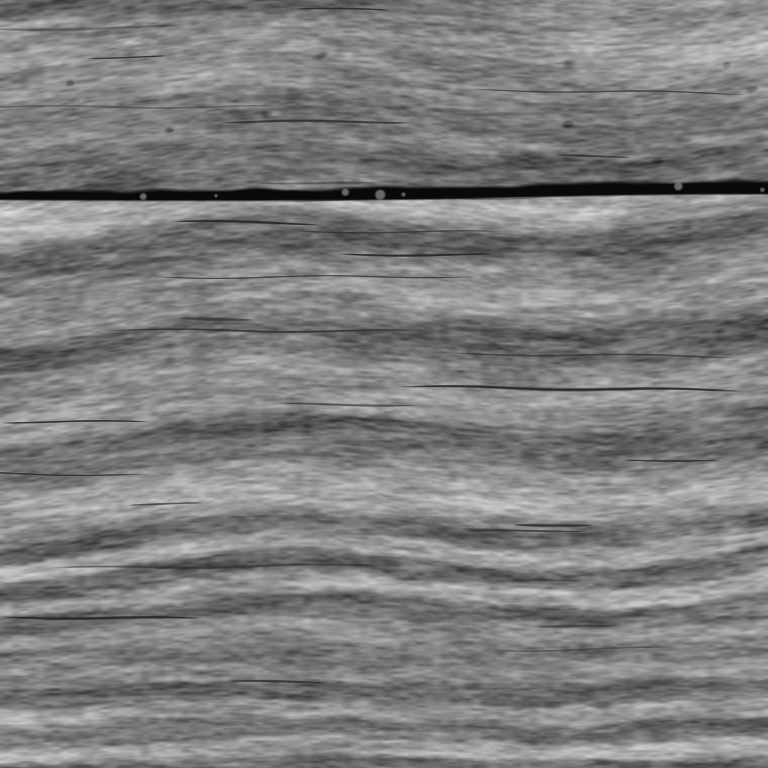
A Shadertoy shader for this texture:

```glsl
// Two weathered grey planks split by a dark seam: the lower one shows wavy growth rings,
// the upper one is plainer. Rings are a folded, bent height; fibres are stretched noise
// and cellular pores; cracks, knots and seam crumbs are scattered by hashed loops.

const float BASE_TONE   = 0.452;
const float RING_LIGHT  = 0.165;
const float RING_DARK   = 0.075;
const float FIBRE_GAIN  = 0.34;
const float PORE_GAIN   = 0.05;
const float SEAM_HEIGHT = 0.747;
const float SEAM_HALF   = 0.0075;
const float SEAM_TONE   = 0.035;
const float CRACK_TONE  = 0.15;
const int   CRACKS = 30;
const int   KNOTS  = 9;
const int   CRUMBS = 7;

float hash(vec2 p) {
    vec3 q = fract(vec3(p.xyx) * 0.1031);
    q += dot(q, q.yzx + 33.33);
    return fract((q.x + q.y) * q.z);
}

float valueNoise(vec2 p) {
    vec2 cell = floor(p), f = fract(p);
    f = f * f * (3.0 - 2.0 * f);
    float low  = mix(hash(cell), hash(cell + vec2(1, 0)), f.x);
    float high = mix(hash(cell + vec2(0, 1)), hash(cell + vec2(1, 1)), f.x);
    return mix(low, high, f.y);
}

// Distance to the nearest jittered cell point
float cellular(vec2 p) {
    vec2 cell = floor(p);
    float nearest = 4.0;
    for (int y = -1; y <= 1; y++)
    for (int x = -1; x <= 1; x++) {
        vec2 c = cell + vec2(x, y);
        nearest = min(nearest, distance(p, c + vec2(hash(c), hash(c + 71.7))));
    }
    return nearest;
}

// How far the grain is lifted across the plank; calmer near the bottom
float grainLift(vec2 p) {
    float wave = 0.04 * p.x + 0.02 * sin(7.2 * p.x - 0.9);
    return wave * mix(0.2, 1.0, smoothstep(0.1, 0.35, p.y));
}

// Layered streaks along the grain, centred on zero
float fibres(vec2 p) {
    float sum = 0.35 * valueNoise(p * vec2(3, 45)) + 0.50 * valueNoise(p * vec2(13, 125) + 17.0);
    sum += 0.40 * valueNoise(p * vec2(42, 215) + 41.0) + 0.35 * valueNoise(p * vec2(95, 300) + 83.0);
    float pore = 1.0 - smoothstep(0.1, 0.45, cellular(p * vec2(26, 150)));
    return FIBRE_GAIN * (sum - 0.8) - PORE_GAIN * (pore - 0.35);
}

float lowerPlank(vec2 p) {
    float v = p.y - grainLift(p) + 0.003 * sin(9.0 * p.x + 30.0 * p.y);
    v += 0.008 * (valueNoise(p * vec2(28, 130)) - 0.5);
    // Rings are tight below and spread out above
    float ring = (min(v, 0.3) - 0.02) / 0.049 + max(v - 0.3, 0.0) / 0.13;
    float t = fract(ring + 0.5) - 0.5;
    float upper = smoothstep(0.3, 0.45, v);
    float faint = exp(-pow((v - 0.14) / 0.04, 2.0));
    float strength = mix(1.0, 0.72, upper) * (1.0 - 0.7 * faint);
    float light = 1.0 - smoothstep(0.12, mix(0.3, 0.4, upper), abs(t));
    float below = fract(-ring - 0.28);
    float dark = smoothstep(0.0, 0.06, below) * (1.0 - smoothstep(0.1, 0.6, below));
    float glow = 0.07 * smoothstep(0.66, 0.73, p.y);
    return BASE_TONE + strength * (RING_LIGHT * light - RING_DARK * dark) + glow;
}

float upperPlank(vec2 p) {
    float tone = mix(0.43, 0.55, smoothstep(0.76, 0.96, p.y));
    tone += 0.07 * smoothstep(0.5, 1.0, p.x) * smoothstep(0.85, 0.98, p.y);
    float edge = p.y - 0.972 - 0.045 * p.x;
    tone -= 0.13 * smoothstep(-0.006, 0.008, edge);
    return tone + 0.08 * (valueNoise(p * vec2(5, 22)) - 0.5);
}

// A thin tapered split; returns its coverage
float crack(vec2 p, float id, float px) {
    vec2 centre = vec2(hash(vec2(id, 3.1)), 0.1 + 0.9 * (id + hash(vec2(id, 8.4))) / float(CRACKS));
    float size = hash(vec2(id, 15.2));
    float along = (p.x - centre.x) / mix(0.05, 0.24, size * size);
    float taper = max(1.0 - along * along, 0.0);
    float bend = 0.0015 * sin(23.0 * p.x + id) + (hash(vec2(id, 21.6)) - 0.5) * 0.03 * (p.x - centre.x);
    float width = mix(0.0003, 0.0021, hash(vec2(id, 27.9))) * taper;
    float cover = 1.0 - smoothstep(width * 0.3, width + max(px, 0.0013), abs(p.y - centre.y - bend));
    return cover * smoothstep(0.0, 0.4, taper) * mix(0.4, 0.95, hash(vec2(id, 34.3)));
}

void mainImage(out vec4 fragColor, in vec2 fragCoord) {
    vec2 p = fragCoord / iResolution.y;
    float px = 1.0 / iResolution.y;
    float soft = max(px, 0.002);
    float seam = SEAM_HEIGHT + 0.007 * smoothstep(0.45, 1.0, p.x) - 0.001 * sin(6.0 * p.x);
    float side = p.y - seam;

    // Planks and fibres
    float tone = mix(lowerPlank(p), upperPlank(p), smoothstep(-soft, soft, side));
    tone += fibres(vec2(p.x, p.y - 0.7 * grainLift(p)));

    // Small knots in the upper plank
    for (int i = 0; i < KNOTS; i++) {
        float id = float(i) + 50.0;
        vec2 d = p - vec2(hash(vec2(id, 1.7)), mix(0.78, 0.93, hash(vec2(id, 6.2))));
        float radius = mix(0.003, 0.01, hash(vec2(id, 9.5)));
        float ragged = length(d * vec2(0.8, 1.3)) + 0.006 * (valueNoise(p * 130.0) - 0.5);
        tone -= 0.16 * (1.0 - smoothstep(0.2 * radius, radius + soft, ragged));
    }

    // Cracks
    for (int i = 0; i < CRACKS; i++) tone = mix(tone, CRACK_TONE, crack(p, float(i), px));

    // Seam: ragged above, clean below, with pale crumbs
    float ragged = 0.006 * (valueNoise(p * vec2(24, 90)) - 0.5);
    float top = SEAM_HALF * mix(0.5, 1.0, smoothstep(0.05, 0.45, p.x)) + ragged;
    float gap = smoothstep(-SEAM_HALF - soft, -SEAM_HALF + soft, side) * (1.0 - smoothstep(top - soft, top + 2.0 * soft, side));
    tone = mix(tone, SEAM_TONE, gap);
    for (int i = 0; i < CRUMBS; i++) {
        float id = float(i) + 90.0;
        float radius = mix(0.002, 0.007, pow(hash(vec2(id, 4.4)), 2.0));
        vec2 d = vec2(p.x - hash(vec2(id, 2.3)), side - 0.008 * (hash(vec2(id, 7.1)) - 0.5));
        tone = mix(tone, 0.5, 0.8 * (1.0 - smoothstep(radius - soft, radius + soft, length(d))));
    }

    fragColor = vec4(vec3(clamp(tone, 0.0, 1.0)), 1.0);
}
```
